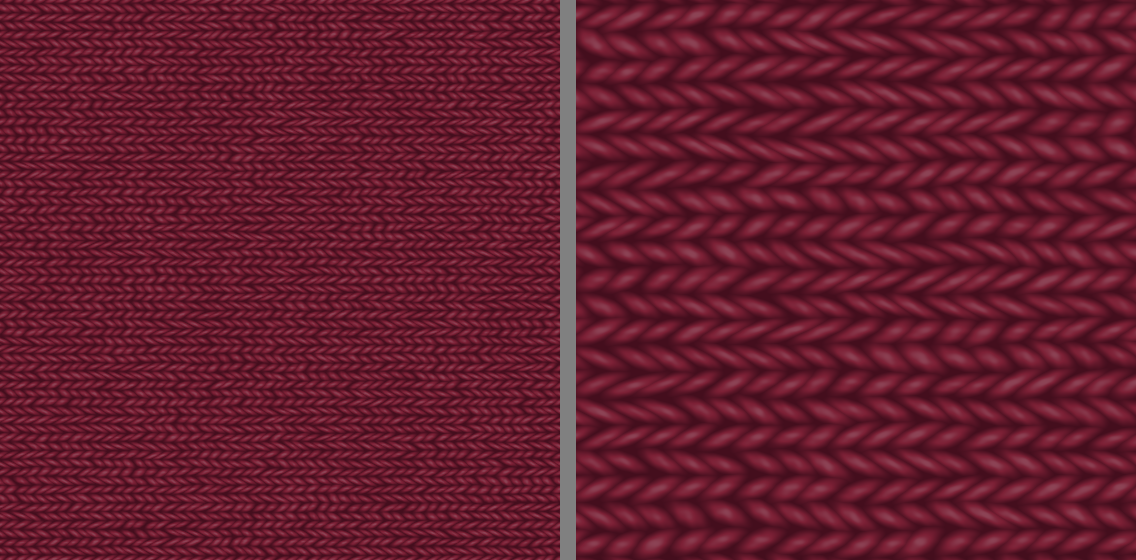
Left, the full canvas; right, a detail of the centre.
Reproduce this texture procedurally as a WebGL 1 fragment shader.

```glsl
precision highp float;
// Burgundy knit fabric: rows of slanted yarn strands that alternate direction,
// forming sideways chevrons. Each strand is a soft tilted ellipse with its own
// jitter; tiling gradient noise bends the rows and varies the dye.

uniform vec2 u_resolution;

const vec2 STITCHES = vec2(52.0, 64.0);      // strands across, rows down
const vec2 CELL = vec2(1.231, 1.0);          // strand pitch in row heights
const vec2 STRAND = vec2(1.0, 0.335);        // half length, half width
const float SLANT = 0.42;                    // strand angle in radians

const vec3 SHADOW = vec3(0.265, 0.056, 0.115);
const vec3 YARN = vec3(0.485, 0.125, 0.208);
const vec3 SHEEN = vec3(0.550, 0.265, 0.335);

vec2 hash2(vec2 p) {
  vec3 q = fract(p.xyx * vec3(0.1031, 0.1030, 0.0973));
  q += dot(q, q.yzx + 33.33);
  return fract((q.xx + q.yz) * q.zy);
}

// Dot product of a lattice gradient with the offset from that lattice point.
float corner(vec2 cell, vec2 offset, vec2 f, vec2 period) {
  float angle = 6.2832 * hash2(mod(cell + offset, period) + 7.0).x;
  return dot(vec2(cos(angle), sin(angle)), f - offset);
}

// Gradient noise that repeats after the given number of lattice cells.
float gradientNoise(vec2 p, vec2 period) {
  vec2 cell = floor(p);
  vec2 f = p - cell;
  vec2 s = f * f * f * (f * (f * 6.0 - 15.0) + 10.0);
  float low = mix(corner(cell, vec2(0.0, 0.0), f, period),
                  corner(cell, vec2(1.0, 0.0), f, period), s.x);
  float high = mix(corner(cell, vec2(0.0, 1.0), f, period),
                   corner(cell, vec2(1.0, 1.0), f, period), s.x);
  return mix(low, high, s.y);
}

// Brightness of one strand; d is measured from its centre in row heights.
float strandTone(vec2 d, float angle, vec2 size, float gain) {
  float c = cos(angle);
  float s = sin(angle);
  vec2 local = vec2(c * d.x + s * d.y, c * d.y - s * d.x) / size;
  float body = exp(-1.3 * dot(local, local));
  float topLight = 0.26 * clamp(local.y, -1.0, 1.0);
  float twist = 0.04 * sin(9.0 * local.x + 5.0 * local.y);
  return body * (gain + topLight + twist);
}

// Brightest strand among the neighbours of a point in stitch coordinates.
float knitTone(vec2 p) {
  vec2 home = floor(p + 0.5);
  float tone = 0.0;
  for (int j = -1; j <= 1; j++) {
    for (int i = -1; i <= 1; i++) {
      vec2 id = home + vec2(float(i), float(j));
      vec2 wrapped = mod(id, STITCHES);
      vec2 jitter = hash2(wrapped + 19.0) - 0.5;
      vec2 vary = hash2(wrapped + 83.0) - 0.5;
      float direction = 1.0 - 2.0 * mod(id.y, 2.0);
      float angle = direction * (SLANT + 0.12 * vary.x);
      vec2 size = STRAND * (1.0 + vec2(0.14, 0.14) * vary.yx);
      vec2 d = (p - id - vec2(0.24, 0.10) * jitter) * CELL;
      tone = max(tone, strandTone(d, angle, size, 0.98 + 0.14 * vary.y));
    }
  }
  return tone;
}

vec3 yarnColor(float tone) {
  vec3 color = mix(SHADOW, YARN, clamp((tone - 0.16) / 0.54, 0.0, 1.0));
  return mix(color, SHEEN, smoothstep(0.66, 1.14, tone));
}

void main() {
  vec2 uv = gl_FragCoord.xy / u_resolution;

  // Uneven tension: rows slip sideways and bend gently.
  vec2 bend = vec2(gradientNoise(uv * vec2(9.0, 40.0), vec2(9.0, 40.0)),
                   gradientNoise(uv * vec2(14.0, 24.0) + 3.5, vec2(14.0, 24.0)));
  float tone = knitTone(uv * STITCHES + bend * vec2(0.6, 0.2));

  // Fine fibres, then broad patches and row streaks in the dye.
  float fibre = gradientNoise(uv * vec2(150.0, 220.0), vec2(150.0, 220.0));
  float patches = gradientNoise(uv * 5.0, vec2(5.0));
  float streaks = gradientNoise(uv * vec2(4.0, 64.0), vec2(4.0, 64.0));
  tone *= 1.0 + 0.14 * fibre + 0.05 * patches + 0.10 * streaks;

  gl_FragColor = vec4(yarnColor(tone), 1.0);
}
```
